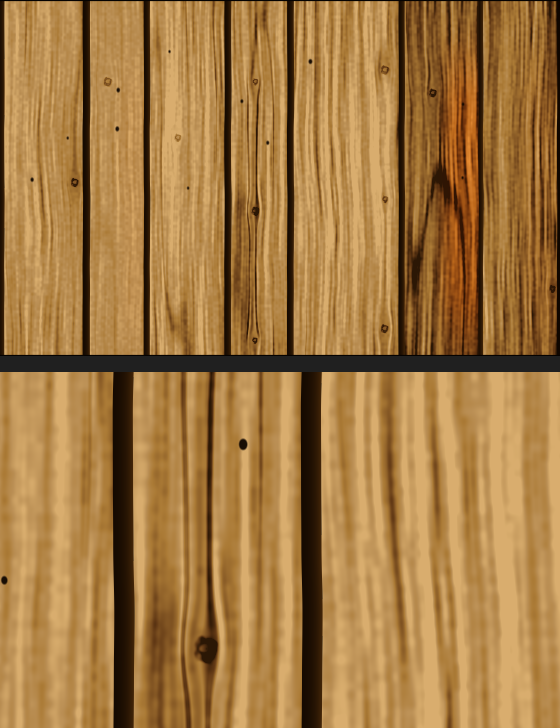
Top: the whole. Bottom: its middle third, enlarged.
A Shadertoy shader for this texture:

```glsl
// Seven weathered vertical boards of uneven width with dark gaps between them.
// Stretched noise forms a lit grain relief that bends around knots; cracks,
// nail holes, stains and a soft vignette vary the tone, which indexes a ramp.

// left edge, right edge, tone, roughness
const vec4 BOARDS[7] = vec4[7](
    vec4(.008, .148, .84, .65), vec4(.161, .257, .95, .35),
    vec4(.268, .401, .82, .75), vec4(.413, .513, .76, .75),
    vec4(.525, .712, .86, .85), vec4(.723, .855, .55, 1.1),
    vec4(.863, .995, .60, 1.1));

// knot lane across the board, knot phase, long split, orange stain
const vec4 WEAR[7] = vec4[7](
    vec4(.90, .31, 0, 0), vec4(.33, .49, 0, .1), vec4(.38, .39, 0, 0),
    vec4(.43, .49, 1, 0), vec4(.87, .28, 0, 0), vec4(.38, .47, 0, 1),
    vec4(.94, .12, 0, .2));

const vec3 WOOD[6] = vec3[6](
    vec3(.17, .09, .02), vec3(.38, .22, .08), vec3(.54, .36, .15),
    vec3(.67, .48, .21), vec3(.73, .56, .33), vec3(.85, .68, .43));

const vec3 GAP_DARK = vec3(.06, .025, .0);
const vec3 GAP_LIT = vec3(.27, .15, .03);
const vec3 STAIN = vec3(1.12, .86, .5);
const float KNOT_SPACING = .231;

float hash(vec2 p) {
    vec3 q = fract(p.xyx * .1031);
    q += dot(q, q.yzx + 33.33);
    return fract((q.x + q.y) * q.z);
}

float noise(vec2 p) {
    vec2 i = floor(p), f = fract(p);
    f *= f * (3. - 2. * f);
    return mix(mix(hash(i), hash(i + vec2(1, 0)), f.x),
               mix(hash(i + vec2(0, 1)), hash(i + 1.), f.x), f.y);
}

vec3 woodRamp(float tone) {
    float t = clamp(tone, 0., 1.) * 5.;
    int i = min(int(t), 4);
    return mix(WOOD[i], WOOD[i + 1], t - float(i));
}

// Height of the grain: broad ridges plus fine fibres
float grain(vec2 p) {
    return .6 * noise(p * vec2(115, 3)) + .4 * noise(p * vec2(230, 14));
}

// Thin contour lines of stretched noise, broken up by a patchy mask
float cracks(vec2 p) {
    float line = 1. - smoothstep(.0, .075, abs(noise(p * vec2(32, 1.6)) - .5));
    return line * smoothstep(.35, .7, noise(p * vec2(16, 5) + 9.));
}

// Spreads the grain sideways around a knot; returns knot darkness
float knot(inout vec2 p, vec2 lane, float seed, float chance) {
    float k = floor((p.y - lane.y) / KNOT_SPACING + .5);
    float rnd = hash(vec2(k + 20., seed + 3.));
    float present = max(step(1. - chance, rnd), 1. - min(abs(k), 1.));
    float size = .0045 + .003 * rnd;
    vec2 d = p - vec2(lane.x, lane.y + k * KNOT_SPACING);
    vec2 spread = d / (size * vec2(2, 4));
    p.x -= d.x * present * .8 * exp(-dot(spread, spread));
    float r = length(d * vec2(1, .85)) / size + .4 * noise(d * 300. + 40.);
    float rings = .5 + .5 * cos(r * 6.3);
    return present * (1. - smoothstep(.7, 1.5, r)) * (.15 + .5 * rings);
}

// Up to two small nail holes scattered on each board
float nailHoles(vec2 p, vec4 board, float seed, float px) {
    float dark = 0.;
    for (float i = 0.; i < 2.; i++) {
        vec2 key = vec2(seed, i * 7. + 5.);
        float x = mix(board.x, board.y, .15 + .75 * hash(key));
        float y = .2 + .38 * hash(key + 31.);
        float radius = .0015 + .0018 * hash(key + 57.);
        float d = length((p - vec2(x, y)) * vec2(1, .75)) - radius;
        dark = max(dark, step(.35, hash(key + 83.)) * (1. - smoothstep(-px, px, d)));
    }
    return dark;
}

// Two wavering fissures running the length of a board
float fissures(float x, float y) {
    float bend = .007 * (noise(vec2(y * 9., 3.)) - .5);
    float left = abs(x + .012 + bend), right = abs(x - .003 - bend);
    float line = 1. - smoothstep(.0005, .0028, min(left, right));
    return line * smoothstep(.2, .5, noise(vec2(y * 11., 8.)));
}

vec3 boardColor(vec2 p, vec4 board, vec4 wear, float seed, float px) {
    float across = (p.x - board.x) / (board.y - board.x);
    float laneX = mix(board.x, board.y, wear.x);
    vec2 q = p;
    float knotDark = knot(q, vec2(laneX, wear.y), seed, .4 + wear.z);
    float split = wear.z * fissures(q.x - laneX, q.y);

    // Meandering grain, lit from the left
    q.y += seed * 17.;
    q.x += .012 * (noise(q * vec2(12, 5)) - .5) + .002 * noise(q * vec2(40, 22));
    vec2 e = vec2(.0012, 0);
    float relief = grain(q + e) - grain(q - e);
    float rough = board.w * (.6 + .8 * noise(q * vec2(15, 3) + 4.));

    float tone = board.z + .25 * (noise(q * vec2(10, 3)) - .5);
    tone += rough * (1.1 * relief + .65 * (grain(q) - .5) - .42 * cracks(q));
    tone += .14 * (noise(p * 190.) - .5) - .6 * split - knotDark;
    tone += .2 * exp(-(p.x - board.x) / .003) - .3 * exp(-(board.y - p.x) / .003);

    // Vignette
    vec2 off = p - vec2(.42, .29);
    tone -= .55 * dot(off, off * vec2(1, 1.6));

    float stain = wear.w * smoothstep(.45, .85, across + .2 * noise(q * vec2(20, 6)));
    stain *= 1. - smoothstep(.15, .35, abs(p.y - .27));
    vec3 color = woodRamp(tone + .1 * stain) * mix(vec3(1), STAIN, stain);
    return mix(color, GAP_DARK, .95 * nailHoles(p, board, seed, px));
}

void mainImage(out vec4 fragColor, in vec2 fragCoord) {
    float px = 1. / iResolution.x;
    vec2 p = fragCoord * px;
    float height = iResolution.y * px;
    float x = p.x + .0012 * (noise(vec2(p.y * 25., 2.)) - .5);

    // Nearest board, with brown light on the right side of each gap
    int id = 0;
    float glow = 0.;
    for (int i = 0; i < 7; i++) {
        float left = BOARDS[i].x;
        if (x > left - .003) id = i;
        glow = max(glow, step(x, left) * exp((x - left) / .005));
    }
    vec4 board = BOARDS[id];
    vec2 edge = clamp(vec2(x - board.x, board.y - x) / px + .5, 0., 1.);
    vec3 color = mix(GAP_DARK, GAP_LIT, glow);
    color = mix(color, boardColor(vec2(x, p.y), board, WEAR[id], float(id), px), edge.x * edge.y);

    // Thin dark frame above and below
    float frame = clamp((min(p.y, height - p.y) - .002) / px + .5, 0., 1.);
    fragColor = vec4(mix(GAP_DARK * .3, color, frame), 1);
}
```
